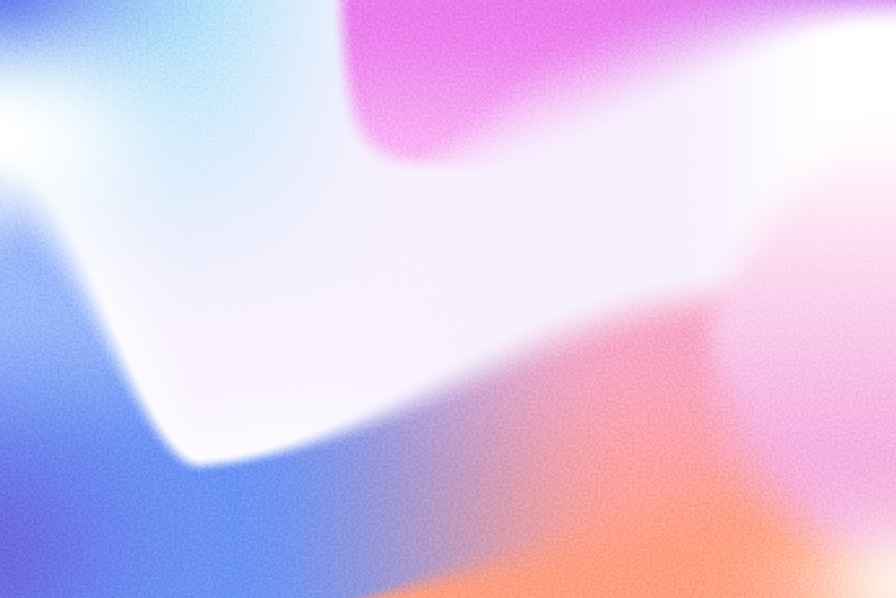
Give the GLSL for this background, as a Shadertoy shader.

```glsl
// Soft abstract gradient: a pale valley between a blue-to-salmon wave,
// a magenta lobe above and a rose veil at the right. Each layer is a curve
// with varying softness, blended in order and finished with fine grain.

const vec3 WHITE = vec3(1.0);
const vec3 LAVENDER = vec3(0.968, 0.945, 0.995);
const vec3 CYAN = vec3(0.70, 0.90, 0.98);
const vec3 CORNER_BLUE = vec3(0.36, 0.46, 0.93);
const vec3 BLUE = vec3(0.42, 0.58, 0.96);
const vec3 LIGHT_BLUE = vec3(0.60, 0.72, 0.98);
const vec3 VIOLET = vec3(0.42, 0.39, 0.87);
const vec3 CORAL_PINK = vec3(0.97, 0.65, 0.78);
const vec3 SALMON = vec3(1.0, 0.63, 0.59);
const vec3 ORANGE = vec3(1.0, 0.62, 0.50);
const vec3 CREAM = vec3(1.0, 0.95, 0.91);
const vec3 ROSE = vec3(0.96, 0.69, 0.88);
const vec3 PALE_ROSE = vec3(0.99, 0.87, 0.95);
const vec3 MAGENTA = vec3(0.92, 0.49, 0.93);
const vec3 LIGHT_MAGENTA = vec3(0.98, 0.73, 0.96);
const vec3 ORCHID = vec3(0.80, 0.47, 0.94);

const float VALLEY_FLOOR = 0.22;
const vec2 LOBE_CORNER = vec2(0.368, 0.69);
const float LOBE_ROUNDING = 0.0039;
const float GRAIN_SCALE = 230.0;   // cells per canvas height
const float GRAIN_AMOUNT = 0.07;

vec2 hashGradient(vec2 cell) {
    vec3 q = fract(cell.xyx * vec3(0.1031, 0.1030, 0.0973));
    q += dot(q, q.yzx + 33.33);
    float angle = 6.2832 * fract((q.x + q.y) * q.z);
    return vec2(cos(angle), sin(angle));
}

float gradientNoise(vec2 p) {
    vec2 i = floor(p), f = fract(p);
    vec2 u = f * f * (3.0 - 2.0 * f);
    vec2 e = vec2(1.0, 0.0);
    float a = dot(hashGradient(i), f);
    float b = dot(hashGradient(i + e.xy), f - e.xy);
    float c = dot(hashGradient(i + e.yx), f - e.yx);
    float d = dot(hashGradient(i + e.xx), f - e.xx);
    return mix(mix(a, b, u.x), mix(c, d, u.x), u.y);
}

// Elliptical falloff around a centre
float glow(vec2 p, vec2 centre, vec2 radius) {
    vec2 q = (p - centre) / radius;
    return exp(-dot(q, q));
}

float waveHeight(float x) {
    return VALLEY_FLOOR + 0.43 * (1.0 - smoothstep(0.015, 0.225, x))
                        + 0.28 * smoothstep(0.2, 0.82, x);
}

// Signed distance above the wave, corrected for its slope
float waveDistance(vec2 p, float aspect) {
    float slope = (waveHeight(p.x + 0.004) - waveHeight(p.x - 0.004)) / (0.008 * aspect);
    return (p.y - waveHeight(p.x)) / sqrt(1.0 + slope * slope);
}

vec3 skyColour(vec2 p, float waveDist) {
    float cool = smoothstep(0.42, 1.08, p.y) * (1.0 - smoothstep(0.18, 0.46, p.x));
    vec3 c = mix(LAVENDER, CYAN, cool);
    c = mix(c, CORNER_BLUE, glow(p, vec2(-0.02, 1.03), vec2(0.16, 0.12)));
    float rim = exp(-max(waveDist, 0.0) / 0.08) * (1.0 - smoothstep(0.25, 0.55, p.x));
    c = mix(c, WHITE, 0.85 * rim);
    c = mix(c, WHITE, glow(p, vec2(0.0, 0.77), vec2(0.13, 0.12)));
    return mix(c, WHITE, smoothstep(0.76, 0.93, p.x));
}

vec3 waveColour(vec2 p) {
    vec3 cool = mix(BLUE, LIGHT_BLUE, smoothstep(0.2, 0.5, p.y));
    cool = mix(cool, VIOLET, 0.9 * glow(p, vec2(-0.03, 0.07), vec2(0.15, 0.2)));
    vec3 warm = mix(SALMON, CORAL_PINK, smoothstep(0.1, 0.46, p.y));
    vec3 c = mix(cool, warm, smoothstep(0.25, 0.72, p.x));
    // Orange wedge rising from the lower edge
    float run = max(p.x - 0.41, 0.0);
    float soft = 0.012 + 0.22 * run;
    c = mix(c, ORANGE, smoothstep(-soft, soft, 0.4 * (p.x - 0.41) - p.y));
    return c;
}

// Lobe with a hyperbolic corner and a long fade to the right
float lobeMask(vec2 p, float aspect) {
    vec2 q = (p - LOBE_CORNER) * vec2(aspect, 1.0);
    float d = 0.5 * (q.x + q.y - sqrt((q.x - q.y) * (q.x - q.y) + 4.0 * LOBE_ROUNDING));
    float floorY = 0.68 + 0.27 * smoothstep(0.5, 1.0, p.x);
    float fade = mix(0.05, 0.22, smoothstep(0.42, 0.62, p.x));
    fade = mix(fade, 0.08, smoothstep(0.7, 1.0, p.x));
    return smoothstep(-0.012, 0.026, d) * smoothstep(0.0, fade, p.y - floorY);
}

float roseMask(vec2 p) {
    float rise = max(p.y - 0.45, 0.0);
    float edge = 0.78 + 0.28 * exp(-p.y / 0.14) + 0.3 * rise + 0.5 * rise * rise;
    float soft = 0.022 + 0.05 * smoothstep(0.48, 0.15, p.y) + 0.12 * rise;
    return smoothstep(-soft, soft, p.x - edge) * (1.0 - smoothstep(0.54, 0.84, p.y));
}

void mainImage(out vec4 fragColor, in vec2 fragCoord) {
    vec2 p = fragCoord / iResolution.xy;
    float aspect = iResolution.x / iResolution.y;

    // Sky and wave
    float d = waveDistance(p, aspect);
    float soft = 0.012 + 0.1 * exp(-p.x / 0.06) + 0.04 * smoothstep(0.22, 0.7, p.x);
    vec3 colour = mix(waveColour(p), skyColour(p, d), smoothstep(-soft, soft, d));

    // Rose veil, warm corner and magenta lobe
    colour = mix(colour, mix(ROSE, PALE_ROSE, smoothstep(0.2, 0.65, p.y)), roseMask(p));
    colour = mix(colour, CREAM, glow(p, vec2(1.02, 0.02), vec2(0.12, 0.11)));
    vec3 lobe = mix(LIGHT_MAGENTA, MAGENTA, smoothstep(0.68, 1.0, p.y));
    lobe = mix(lobe, ORCHID, smoothstep(0.65, 1.0, p.x));
    colour = mix(colour, lobe, lobeMask(p, aspect));

    // Grain, weaker in the pale areas
    float tint = 1.0 - min(colour.r, min(colour.g, colour.b));
    float grain = gradientNoise(fragCoord / iResolution.y * GRAIN_SCALE);
    colour += GRAIN_AMOUNT * grain * smoothstep(0.0, 0.35, tint);
    fragColor = vec4(clamp(colour, 0.0, 1.0), 1.0);
}
```
